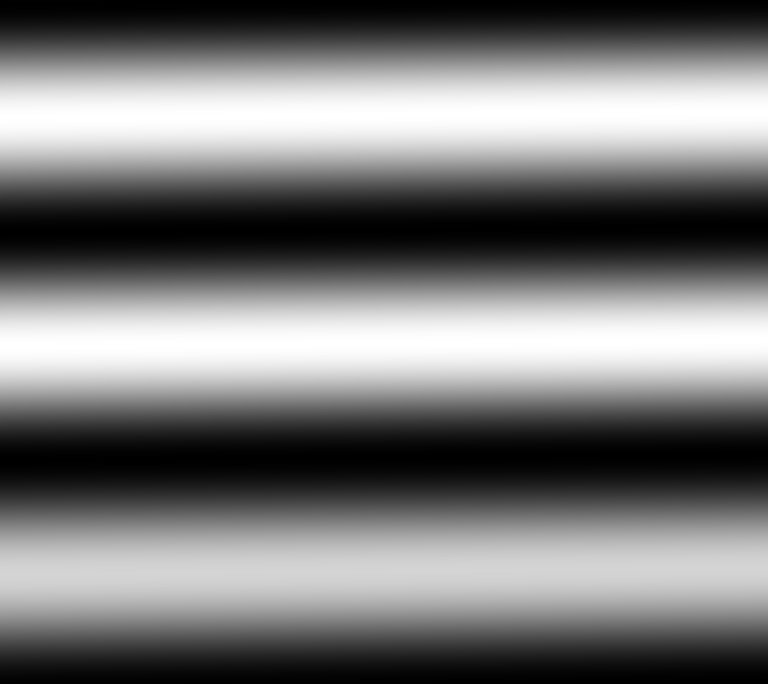
This background is drawn by a WebGL 1 fragment shader. Its source:

```glsl
precision highp float;

uniform vec2 u_resolution;

#define BAND_COUNT 3.0
#define TILT 0.009
#define VERTICAL_SHIFT -0.002
#define DIM_LEVEL 0.83
#define FULL_LEVEL 1.0

const float PI = 3.14159265;

// Raised cosine: black at both edges of a band, brightest at its centre
float bandProfile(float phase) {
    return 0.5 - 0.5 * cos(2.0 * PI * phase);
}

// The lowest band is dimmer than the others
float bandLevel(float index) {
    return mix(DIM_LEVEL, FULL_LEVEL, step(0.5, index));
}

void main() {
    vec2 uv = gl_FragCoord.xy / u_resolution;

    // Bands rise slightly towards the right
    float height = uv.y - VERTICAL_SHIFT - TILT * (uv.x - 0.5);
    float bandPosition = height * BAND_COUNT;

    // Levels change only at the black edges, so the joins stay smooth
    float brightness = bandLevel(floor(bandPosition)) * bandProfile(fract(bandPosition));
    gl_FragColor = vec4(vec3(brightness), 1.0);
}
```
